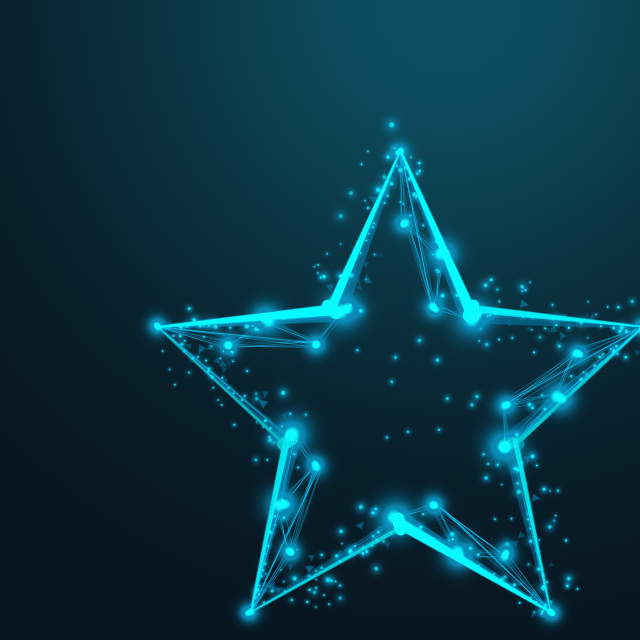
A WebGL 1 fragment shader for this background:

```glsl
precision highp float;
// A glowing wireframe star on a dark teal gradient. One arm is described in
// local space and rotated five times: tapered rims, a web of thin lines
// between five nodes, and sparks with small shards along the other rim.

uniform vec2 u_resolution;

float px; // size of one pixel in canvas units

vec2 hash2(float n) {
  return fract(sin(vec2(n * 12.99 + 1.3, n * 78.23 + 4.7)) * 43758.5453);
}

mat2 turn(float a) {
  float c = cos(a), s = sin(a);
  return mat2(c, s, -s, c);
}

float line(vec2 p, vec2 a, vec2 b, float halfWidth) {
  vec2 d = b - a;
  float t = clamp(dot(p - a, d) / dot(d, d), 0.0, 1.0);
  return 1.0 - smoothstep(halfWidth - 0.5 * px, halfWidth + 0.7 * px, length(p - a - d * t));
}

// Bundle of thin lines with loosened ends; lines meet exactly at the tip
float web(vec2 p, vec2 a, vec2 b, float seed) {
  float sum = 0.0;
  float loose = 1.0 - smoothstep(0.36, 0.395, a.y);
  for (int i = 0; i < 6; i++) {
    float n = seed + float(i) * 3.7;
    vec2 ja = (hash2(n) - 0.5) * 0.012 * loose;
    vec2 jb = (hash2(n + 50.0) - 0.5) * 0.015;
    sum += (0.2 + 0.06 * float(i)) * line(p, a + ja, b + jb, 0.0005);
  }
  return sum;
}

// Rim from tip to notch, straight outside and widening towards the inside
float rim(vec2 p, float startWidth, float growth) {
  vec2 tip = vec2(0.0, 0.398);
  vec2 d = vec2(0.113, 0.156) - tip;
  vec2 q = p - tip;
  float t = dot(q, d) / dot(d, d);
  float s = (d.y * q.x - d.x * q.y) / length(d);
  float width = startWidth + growth * clamp(t, 0.0, 1.0);
  return smoothstep(-px, px, s + 0.002) * smoothstep(-px, px, width - s)
       * smoothstep(-0.01, 0.0, t) * (1.0 - smoothstep(1.03, 1.04, t));
}

// x: solid core, y: soft halo
vec2 spark(vec2 p, float r) {
  float d = length(p);
  return vec2(1.0 - smoothstep(r * 0.3, r + 0.4 * px, d), 0.8 * exp(-d * d / (r * r * 4.5)));
}

// Uneven node made of two overlapping sparks
vec2 node(vec2 p, float r, float seed) {
  vec2 shift = (hash2(seed) - 0.5) * r * 1.4;
  return spark(p, r) + spark(p - shift, r * 0.75);
}

float shard(vec2 p, float r) {
  float d = max(abs(p.x) * 0.9 + p.y * 0.45, -p.y) - r;
  return 1.0 - smoothstep(-px, px, d);
}

void main() {
  vec2 uv = gl_FragCoord.xy / u_resolution.y;
  px = 1.0 / u_resolution.y;

  // Backdrop lit from above
  vec2 fromLight = uv - vec2(0.7, 1.0);
  vec3 color = mix(vec3(0.028, 0.08, 0.12), vec3(0.05, 0.31, 0.38),
                   exp(-3.1 * dot(fromLight, fromLight)));

  vec2 p = uv - vec2(0.626, 0.366);
  float fill = 0.0, lines = 0.0, bright = 0.0;
  vec2 glow = vec2(0.0);

  // Nodes of the web, from the tip down to the notch
  vec2 tip = vec2(0.0, 0.398), upper = vec2(0.007, 0.286), middle = vec2(0.062, 0.237);
  vec2 lower = vec2(0.05, 0.155), notch = vec2(0.111, 0.135), corner = vec2(0.113, 0.156);

  for (int k = 0; k < 5; k++) {
    float arm = float(k);
    vec2 q = turn(arm * 1.256637) * p;
    vec2 m = vec2(-q.x, q.y);

    // Rims: the web side, then the spark side thinning around the star
    float webSide = 1.0 - 0.5 * step(abs(arm - 1.0), 0.5) - 0.25 * step(abs(arm - 3.0), 0.5);
    float sparkSide = 1.0 - 0.13 * arm;
    fill = max(fill, 0.85 * webSide * rim(q, 0.003, 0.022));
    fill = max(fill, 0.7 * sparkSide * rim(m, 0.003, 0.028 * sparkSide));
    bright = max(bright, (0.4 + 0.6 * webSide) * rim(q, 0.0015, 0.014 * webSide * webSide));
    bright = max(bright, (0.3 + 0.7 * sparkSide) * rim(m, 0.0005, 0.013 * sparkSide * sparkSide));
    bright = max(bright, webSide * line(q, corner, notch + vec2(-0.004, 0.006), 0.01));

    // Web, with a few streaks inside the far rim
    float seed = arm * 17.0;
    lines += web(q, tip, upper, seed) + web(q, tip, middle, seed + 1.1);
    lines += web(q, upper, middle, seed + 2.3) + web(q, upper, lower, seed + 3.1);
    lines += web(q, middle, lower, seed + 4.9) + web(q, middle, notch, seed + 5.3);
    lines += web(q, lower, notch, seed + 6.7) + web(q, tip, lower, seed + 7.9);
    lines += web(q, tip, notch, seed + 8.3) + web(m, tip, corner - vec2(0.006, 0.008), seed + 9.7);

    // Nodes
    glow += node(q - tip, 0.0075, seed) + node(q - upper, 0.0085, seed + 1.0);
    glow += node(q - middle, 0.012, seed + 2.0) + node(q - lower, 0.0085, seed + 3.0);
    glow += node(q - notch, 0.014, seed + 4.0);

    // Sparks and shards about the far rim, small sparks among the web
    for (int i = 0; i < 36; i++) {
      float n = arm * 41.0 + float(i);
      vec2 h = hash2(n), g = hash2(n + 200.0);
      float size = 0.0014 + 0.0034 * g.x * g.x * g.x;
      vec2 place = mix(tip, corner, h.x) + vec2(0.9, 0.42) * (h.y - 0.55) * 0.11;
      glow += (0.5 + 0.5 * g.y) * spark(m - place, size);
      if (i < 16) {
        vec2 site = mix(tip, corner, g.x) + vec2(0.9, 0.42) * (g.y - 0.7) * 0.06;
        fill = max(fill, (0.25 + 0.55 * h.y) * shard(turn(h.x * 6.28) * (m - site), 0.0025 + 0.0015 * h.y));
        vec2 strand = mix(tip, mix(lower, notch, 0.3 + 0.7 * h.y), g.y);
        glow += 0.8 * spark(q - strand, 0.0016 + 0.003 * h.x * h.x);
        vec2 bead = mix(tip, corner, h.y) - vec2(0.9, 0.42) * 0.014 * g.x;
        glow += 0.8 * spark(m - bead, 0.0018 + 0.0035 * g.y * g.y);
      }
    }
  }

  // Loose sparks inside the star and one above its top
  for (int i = 0; i < 11; i++) {
    vec2 h = hash2(float(i) + 400.0);
    vec2 place = vec2(0.02, 0.025) + (h - 0.5) * vec2(0.2, 0.16);
    glow += 0.75 * spark(p - place, 0.002 + 0.003 * h.x * h.y);
  }
  glow += 0.8 * spark(p - vec2(-0.014, 0.439), 0.0055);

  // Layers from dim panels to the brightest points
  color = mix(color, vec3(0.02, 0.47, 0.64), fill);
  color = mix(color, vec3(0.04, 0.7, 0.9), min(lines, 0.95));
  color = mix(color, vec3(0.02, 0.98, 1.0), bright);
  color = mix(color, max(color, vec3(0.03, 0.58, 0.76)), min(glow.y, 0.9));
  color = mix(color, vec3(0.05, 0.98, 1.0), min(glow.x, 1.0));
  gl_FragColor = vec4(color, 1.0);
}
```
